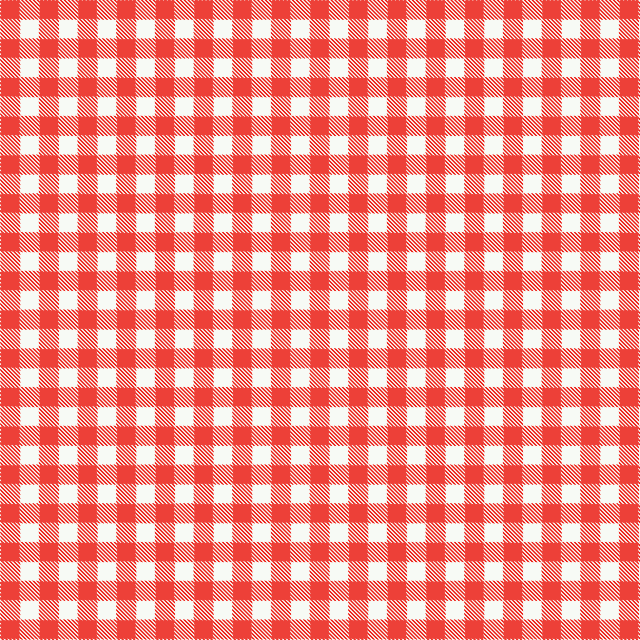
Write a Shadertoy shader that draws this pattern.

```glsl
// Red and white gingham cloth: vertical and horizontal bands cross on a grid.
// Double crossings are solid red, gaps are white, and single bands are filled
// with a diagonal twill of fine stripes that also notches the band edges.

const vec2 REPEATS = vec2(16.55, 16.52);   // band pairs across and down
const vec2 OFFSET = vec2(0.015, 0.0);      // shift of the first band, in repeats
const float STRIPES = 10.0;                // twill stripes per repeat
const float STRIPE_FILL = 0.52;            // red share of the twill
const float NOTCH = 0.012;                 // depth of the twill teeth, in repeats

const vec3 CREAM = vec3(0.97, 0.98, 0.96);
const vec3 SOLID_RED = vec3(0.93, 0.25, 0.22);
const vec3 THREAD_RED = vec3(0.93, 0.10, 0.07);

// Smooth step from 0 to 1 as the signed distance crosses zero.
float coverage(float dist, float softness) {
    return smoothstep(-softness, softness, dist);
}

// Signed distance to a repeating bar centred on half integers, positive inside.
float barDistance(float t, float width) {
    return 0.5 * width - abs(fract(t) - 0.5);
}

// Diagonal stripes falling from upper left to lower right.
float twill(vec2 cloth, float count, float fill, float softness) {
    float phase = (cloth.x - cloth.y) * count;
    return coverage(barDistance(phase, fill), softness);
}

// Band covering the first half of each repeat, with teeth where stripes end.
float band(float t, float tooth, float softness) {
    return coverage(barDistance(t + 0.25, 0.5) + tooth, softness);
}

vec3 gingham(vec2 cloth, float pixel) {
    float stripe = twill(cloth, STRIPES, STRIPE_FILL, max(0.16, 0.7 * pixel * STRIPES));
    float tooth = NOTCH * (2.0 * stripe - 1.0);
    float softness = max(0.008, 0.7 * pixel);
    float warp = band(cloth.x, tooth, softness);
    float weft = band(cloth.y, tooth, softness);

    // Weights of the three kinds of cell
    float solid = warp * weft;
    float bare = (1.0 - warp) * (1.0 - weft);
    float hatched = 1.0 - solid - bare;
    return SOLID_RED * solid + CREAM * bare + mix(CREAM, THREAD_RED, stripe) * hatched;
}

void mainImage(out vec4 fragColor, in vec2 fragCoord) {
    vec2 uv = fragCoord / iResolution.xy;
    uv.y = 1.0 - uv.y;                      // count rows from the top edge
    vec2 cloth = uv * REPEATS - OFFSET;
    float pixel = max(REPEATS.x / iResolution.x, REPEATS.y / iResolution.y);
    fragColor = vec4(gingham(cloth, pixel), 1.0);
}
```
